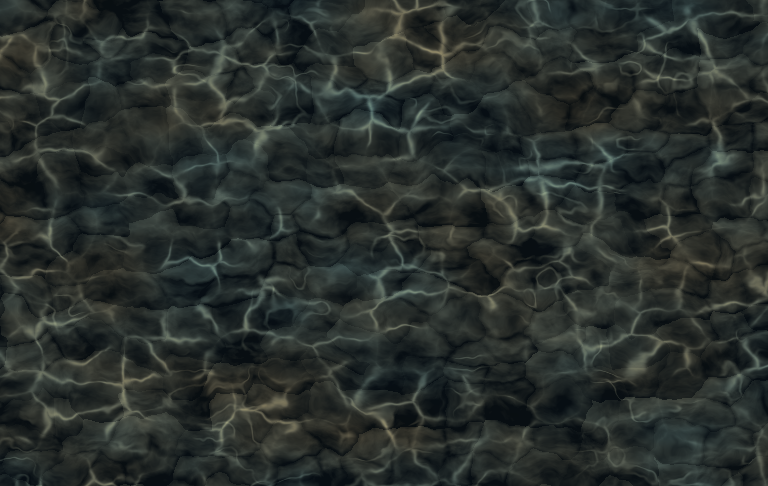
Write a Shadertoy shader that draws this texture.

```glsl
// Dark stony bed seen through clear rippling water.
// Voronoi stones with soft shading lie under a warped, broken net of
// caustic light; layered noise adds grain, streaks and small glints.

#define STONE_SCALE vec2(11.0, 16.0)
#define NET_SCALE vec2(9.0, 13.5)
#define STREAK_SCALE vec2(8.0, 18.0)
#define GRAIN_SCALE vec2(42.0, 70.0)
#define BASE_TONE 0.158
#define CAUSTIC_GAIN 0.22
#define GLINT_GAIN 0.13
#define CREVICE_DEPTH 0.065
#define DEEP_COLOR vec3(0.030, 0.055, 0.072)
#define BED_COLOR vec3(0.150, 0.172, 0.162)
#define PALE_COLOR vec3(0.330, 0.362, 0.325)
#define GLOW_COLOR vec3(0.570, 0.600, 0.490)

float hash(vec2 p) {
    return fract(sin(dot(p, vec2(127.1, 311.7))) * 43758.55);
}

vec2 hash2(vec2 p) {
    return vec2(hash(p), hash(p + vec2(37.2, 17.9)));
}

float noise(vec2 p) {
    vec2 cell = floor(p), f = fract(p);
    f = f * f * (3.0 - 2.0 * f);
    float low = mix(hash(cell), hash(cell + vec2(1.0, 0.0)), f.x);
    float high = mix(hash(cell + vec2(0.0, 1.0)), hash(cell + 1.0), f.x);
    return mix(low, high, f.y);
}

float fbm(vec2 p) {
    float sum = 0.0, weight = 0.533;
    for (int i = 0; i < 4; i++) {
        sum += weight * noise(p);
        p = mat2(1.6, 1.2, -1.2, 1.6) * p + 5.3;
        weight *= 0.5;
    }
    return sum;
}

// Offset from the nearest centre (xy), gap to the border (z), cell hash (w)
vec4 voronoi(vec2 p) {
    vec2 cell = floor(p), offset = vec2(0.0);
    float nearest = 9.0, second = 9.0, id = 0.0;
    for (int y = -1; y <= 1; y++)
    for (int x = -1; x <= 1; x++) {
        vec2 c = cell + vec2(x, y);
        vec2 d = p - c - 0.1 - 0.8 * hash2(c);
        float dist = length(d);
        if (dist < nearest) {
            second = nearest;
            nearest = dist;
            offset = d;
            id = hash(c + 71.3);
        } else {
            second = min(second, dist);
        }
    }
    return vec4(offset, second - nearest, id);
}

vec2 ripple(vec2 p, float scale) {
    return vec2(fbm(p * scale + 3.1), fbm(p * scale + 47.7)) - 0.5;
}

// Tone to colour: blue-black, grey-green, pale, warm light
vec3 waterRamp(float tone) {
    vec3 color = mix(DEEP_COLOR, BED_COLOR, smoothstep(0.0, 1.0, 0.2 + 0.8 * tone / 0.168));
    color = mix(DEEP_COLOR, BED_COLOR, clamp((tone - 0.05) / 0.118, 0.0, 1.0));
    color = mix(color, PALE_COLOR, clamp((tone - 0.168) / 0.187, 0.0, 1.0));
    return mix(color, GLOW_COLOR, clamp((tone - 0.355) / 0.235, 0.0, 1.0));
}

void mainImage(out vec4 fragColor, in vec2 fragCoord) {
    vec2 p = fragCoord / iResolution.y;
    vec2 bent = p + 0.075 * ripple(p, 11.0);

    // Stones: one shade each, lit from above, dark crevices
    vec4 stone = voronoi(bent * STONE_SCALE + 20.0);
    float crevice = 1.0 - smoothstep(0.0, 0.24, stone.z);
    float tone = BASE_TONE + 0.075 * (stone.w - 0.5);
    tone += 0.06 * dot(stone.xy, vec2(-0.35, 0.9));
    tone -= CREVICE_DEPTH * crevice * smoothstep(0.35, 0.6, fbm(p * 4.0 + 9.0));

    // Water streaks and fine grain
    tone += 0.19 * (fbm(bent * STREAK_SCALE) - 0.5);
    tone += 0.15 * (fbm(bent * GRAIN_SCALE) - 0.5);

    // Caustic net: thin broken lines with a soft halo
    vec2 netPoint = p + 0.10 * ripple(p + 8.0, 9.0);
    float gap = voronoi(netPoint * NET_SCALE).z;
    float broken = smoothstep(0.40, 0.72, fbm(p * vec2(11.0, 15.0) + 31.0));
    float width = mix(0.06, 0.13, noise(p * 19.0));
    float line = exp(-gap * gap / (width * width));
    tone += CAUSTIC_GAIN * line * broken;
    tone += 0.055 * exp(-5.0 * gap) - 0.045 * smoothstep(0.2, 0.8, gap);

    // Small curled glints in scattered patches
    float curl = abs(noise(bent * vec2(24.0, 36.0) + 13.0) - 0.55);
    float patches = smoothstep(0.54, 0.72, fbm(p * 8.0 + 63.0));
    tone += GLINT_GAIN * (1.0 - smoothstep(0.0, 0.10, curl)) * patches;

    // Slow drift between teal water and brown stone
    vec3 color = waterRamp(tone);
    float drift = fbm(p * vec2(5.0, 9.0) + 80.0) - 0.5;
    color *= 1.0 + drift * vec3(0.40, -0.05, -0.35);
    fragColor = vec4(color, 1.0);
}
```
